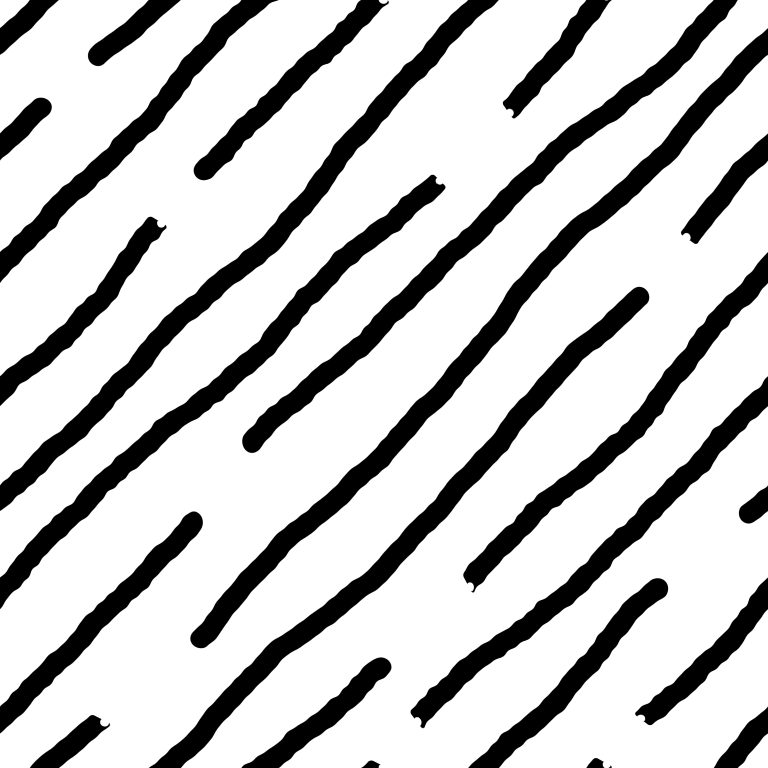
Reproduce this pattern procedurally as a Shadertoy shader.

```glsl
// Tiling diagonal ink strokes: long wavering brush lines with scattered breaks.
#define LANES 7.0          // strokes side by side across the canvas
#define RADIUS 0.0133      // half the stroke width
#define WANDER 0.012       // sideways drift of the centre line
#define ROUGHNESS 0.0011   // ripple of the stroke edges
#define GAP_MIN 0.026      // half length of the breaks along a lane
#define GAP_MAX 0.056
#define TORN_SHARE 0.58    // share of ends that are torn, not round
#define INK vec3(0.0)
#define PAPER vec3(1.0)

const float TAU = 6.2831853;
const float DIAGONAL = 1.4142136;

float hash(float lane, float salt) {
    vec2 p = fract(vec2(lane + 1.7, salt + 3.1) * vec2(0.1031, 0.1137));
    p += dot(p, p.yx + 33.33);
    return fract((p.x + p.y) * p.x * 7.31 + p.y * 5.17);
}

// Sine with a whole number of periods per lane, so it wraps.
float wave(float along, float periods, float lane, float salt) {
    return sin(TAU * (periods * along + hash(lane, salt + periods)));
}

// Centre line offset from layered sines.
float wander(float along, float lane) {
    return WANDER * (wave(along, 1.0, lane, 2.0)
        + 0.50 * wave(along, 3.0, lane, 2.0)
        + 0.22 * wave(along, 5.0, lane, 2.0)
        + 0.10 * wave(along, 13.0, lane, 2.0)
        + 0.05 * wave(along, 23.0, lane, 2.0));
}

// Edge ripple, different on each side and stronger on some lanes.
float ripple(float along, float lane, float side) {
    float salt = 40.0 + 7.0 * side;
    float bend = 0.006 * wave(along, 9.0, lane, salt);
    float strength = mix(0.3, 1.1, hash(lane, 50.0));
    return ROUGHNESS * strength * (0.6 * wave(along + bend, 53.0, lane, salt)
        + 0.5 * wave(along + bend, 31.0, lane, salt)
        + 0.3 * wave(along, 79.0, lane, salt));
}

// Distance to a half-infinite stroke; inset is the length past its tip.
float roundEnd(float inset, float across, float radius) {
    return length(vec2(min(inset - radius, 0.0), across)) - radius;
}

// Blunt, slanted tip with a small bite taken out.
float tornEnd(float inset, float across, float radius, float seed) {
    float lean = seed - 0.5;
    float corner = 0.3 * radius;
    vec2 q = vec2(abs(across) - radius + corner, corner - inset - 0.7 * lean * across);
    float blunt = length(max(q, 0.0)) + min(max(q.x, q.y), 0.0) - corner;
    vec2 biteCentre = vec2(0.0, 0.9 * lean * radius);
    float bite = 0.42 * radius - length(vec2(inset, across) - biteCentre);
    return max(blunt, bite);
}

// Stroke interrupted by one break centred at the given place.
float brokenStroke(float along, float across, float radius, float centre,
                   float halfGap, float lane, float salt) {
    float offset = fract(along - centre + 0.5) - 0.5;
    float inset = (abs(offset) - halfGap) * DIAGONAL;
    float seed = salt + (offset > 0.0 ? 3.0 : 0.0);
    return hash(lane, seed) < TORN_SHARE
        ? tornEnd(inset, across, radius, hash(lane, seed + 1.0))
        : roundEnd(inset, across, radius);
}

float strokeDistance(vec2 uv) {
    // Lanes run up to the right; each closes on itself after one diagonal.
    float lanePos = (uv.x - uv.y) * LANES;
    float turn = floor(floor(lanePos) / LANES);
    float lane = floor(lanePos) - LANES * turn;
    float along = fract(0.5 * (uv.x + uv.y) - 0.5 * turn);
    float across = (fract(lanePos) - 0.5) / (LANES * DIAGONAL);

    across -= wander(along, lane);
    float radius = RADIUS + ripple(along, lane, step(0.0, across));

    // Every lane has one break; odd lanes get a second, leaving a short dash.
    bool paired = mod(lane, 2.0) > 0.5;
    float centre = fract(0.618 * lane + 0.2 * hash(lane, 10.0));
    float halfGap = mix(GAP_MIN, GAP_MAX, hash(lane, 11.0)) * (paired ? 0.8 : 1.0);
    float d = brokenStroke(along, across, radius, centre, halfGap, lane, 60.0);
    if (paired) {
        float second = centre + mix(0.16, 0.29, hash(lane, 12.0));
        d = max(d, brokenStroke(along, across, radius, second, GAP_MIN, lane, 80.0));
    }
    return d;
}

void mainImage(out vec4 fragColor, in vec2 fragCoord) {
    vec2 uv = fragCoord / iResolution.xy;
    float soft = 0.7 / min(iResolution.x, iResolution.y);
    float paper = smoothstep(-soft, soft, strokeDistance(uv));
    fragColor = vec4(mix(INK, PAPER, paper), 1.0);
}
```
